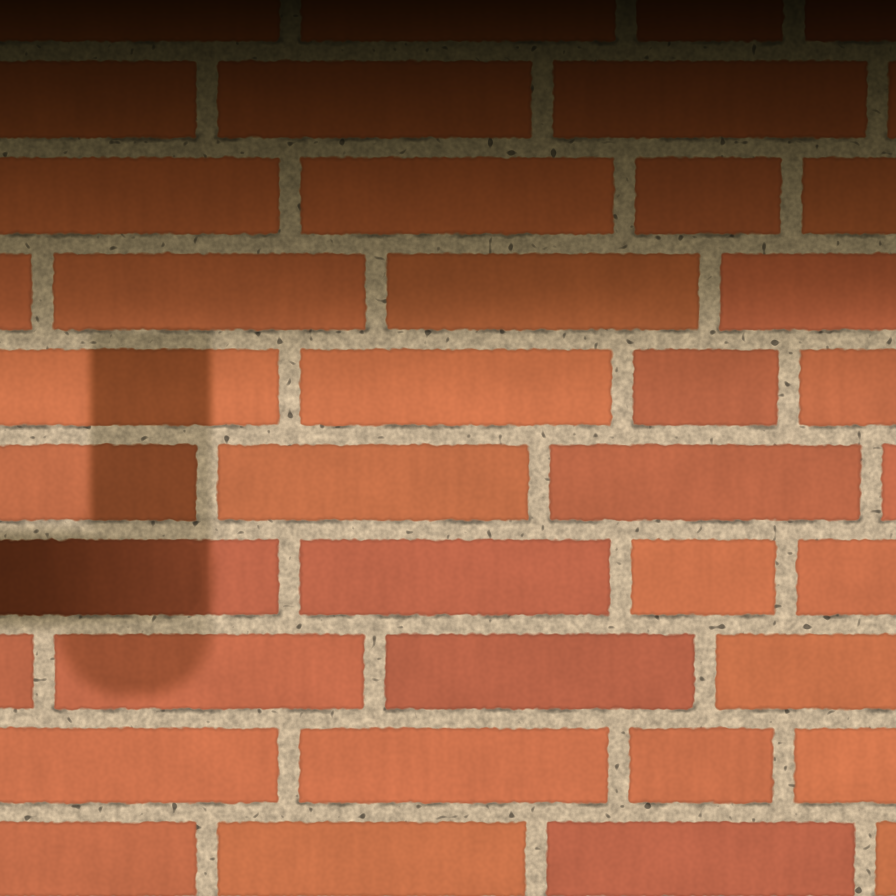
A Shadertoy shader for this texture:

```glsl
// Brick wall in a bond of stretcher courses alternating with courses that hold a header,
// under a shade that darkens the top and a soft cast shadow at the left.
// Each course is laid out by modular arithmetic; gradient noise roughens joints and clay.

float hash(vec2 p) {
    p = fract(p * vec2(0.1031, 0.1137));
    p += dot(p, p.yx + 33.33);
    return fract((p.x + p.y) * p.x * 17.31);
}

vec2 gradient(vec2 cell) {
    float angle = 6.2832 * hash(cell + 71.7);
    return vec2(cos(angle), sin(angle));
}

float gradientNoise(vec2 p) {
    vec2 i = floor(p), f = fract(p);
    vec2 u = f * f * f * (f * (f * 6.0 - 15.0) + 10.0);
    vec2 e = vec2(1.0, 0.0);
    float a = dot(gradient(i), f);
    float b = dot(gradient(i + e), f - e);
    float c = dot(gradient(i + e.yx), f - e.yx);
    float d = dot(gradient(i + e.xx), f - e.xx);
    return mix(mix(a, b, u.x), mix(c, d, u.x), u.y);
}

float fbm(vec2 p) {
    float sum = 0.0, amp = 0.6;
    for (int i = 0; i < 4; i++) {
        sum += amp * gradientNoise(p);
        p = mat2(1.6, 1.2, -1.2, 1.6) * p + 5.3;
        amp *= 0.55;
    }
    return sum;
}

float roundBox(vec2 p, vec2 halfSize, float radius) {
    vec2 q = abs(p) - halfSize + radius;
    return length(max(q, 0.0)) + min(max(q.x, q.y), 0.0) - radius;
}

// Returns the signed distance to the brick face (negative inside), the height
// within the course from 0 at its top to 1, and the brick's column and row.
vec4 brickAt(vec2 p) {
    // Courses shrink slightly down the wall, as do the brick lengths
    float t = (p.y - 0.057) * 9.255;
    float course = t + 0.0022 * t * t + 1.0;
    float row = floor(course), f = course - row;
    float x = (p.x - 0.234) * (1.0 + 0.022 * (p.y - 0.5)) + 0.234;

    float start, size = 1.0, column;
    if (mod(row, 2.0) < 0.5) {
        // Two stretchers and one header
        float s = (x - 0.323) / 0.371;
        float group = floor(s / 2.5);
        x = s - group * 2.5;
        start = x < 1.0 ? 0.0 : (x < 1.5 ? 1.0 : 1.5);
        size = start == 1.0 ? 0.5 : 1.0;
        column = group * 3.0 + start * 2.0;
    } else {
        // Stretchers only, shifted by half a brick every other time
        x = (x - (mod(row, 4.0) < 2.0 ? 0.231 : 0.048)) / 0.371;
        column = floor(x);
        start = column;
    }
    vec2 center = vec2((x - start - 0.5 * size) * 0.371, (f - 0.5) * 0.1065);
    vec2 halfSize = vec2(0.1855 * size - 0.0115, 0.0428);
    return vec4(roundBox(center, halfSize, 0.003), f, column, row);
}

// Soft figure-like blot made of a column, a rounded foot and a side bar
float castShadow(vec2 p) {
    float column = roundBox(p - vec2(0.168, 0.53), vec2(0.067, 0.16), 0.01);
    float foot = roundBox(p - vec2(0.15, 0.67), vec2(0.085, 0.105), 0.075);
    float bar = roundBox(p - vec2(0.03, 0.645), vec2(0.205, 0.053), 0.04);
    float shade = 0.33 * smoothstep(0.008, -0.008, column);
    shade = max(shade, 0.22 * smoothstep(0.014, -0.014, foot));
    float barDepth = mix(0.58, 0.36, smoothstep(0.0, 0.23, p.x));
    return max(shade, barDepth * smoothstep(0.014, -0.014, bar));
}

void mainImage(out vec4 fragColor, in vec2 fragCoord) {
    vec2 p = fragCoord / iResolution.xy;
    p.y = 1.0 - p.y;
    float pixel = 1.0 / iResolution.y;

    // Face outline, chipped by noise
    vec4 brick = brickAt(p);
    float chip = 0.0025 * fbm(p * 45.0) + 0.002 * gradientNoise(p * 130.0);
    float d = brick.x + chip;
    float face = smoothstep(pixel, -pixel - 0.0008, d);

    // Fired clay: a tone per brick, cloudy patches, faint wipe marks and grain
    float tone = hash(brick.zw + 9.0), hue = hash(brick.zw + 43.0);
    vec3 clay = mix(vec3(0.74, 0.40, 0.29), vec3(0.79, 0.455, 0.29), hue);
    clay *= 0.95 + 0.11 * tone + 0.08 * fbm(p * vec2(9.0, 14.0) + tone * 20.0);
    clay *= 1.0 + 0.04 * gradientNoise(p * vec2(90.0, 12.0)) + 0.04 * gradientNoise(p * 190.0);
    clay *= 1.0 - 0.14 * smoothstep(-0.005, 0.0, d);

    // Sandy mortar with grit, pits and a dark line beneath each brick
    float grit = fbm(p * 75.0);
    vec3 mortar = vec3(0.77, 0.69, 0.575) * (1.0 + 0.28 * grit + 0.14 * gradientNoise(p * 210.0));
    mortar *= 1.0 - 0.45 * smoothstep(0.38, 0.55, gradientNoise(p * 85.0 + 17.0));
    float under = smoothstep(0.8, 0.9, brick.y) * smoothstep(0.0045, 0.0, abs(d - 0.001));
    mortar *= 1.0 - 0.35 * under * smoothstep(-0.25, 0.25, gradientNoise(p * vec2(28.0, 9.0)));

    // Shade from above, warmer where darker, then the cast shadow
    float light = 0.11 + 1.72 * p.y + 0.12 * smoothstep(0.33, 0.41, p.y + 0.03 * p.x);
    light = min(light, 1.0) * (1.0 - castShadow(p) * mix(0.6, 1.0, face));
    vec3 warmth = mix(vec3(1.0, 1.02, 1.25), vec3(1.0, 1.13, 1.55), face);
    vec3 color = mix(mortar, clay, face) * pow(vec3(light), warmth);
    fragColor = vec4(clamp(color, 0.0, 1.0), 1.0);
}
```
